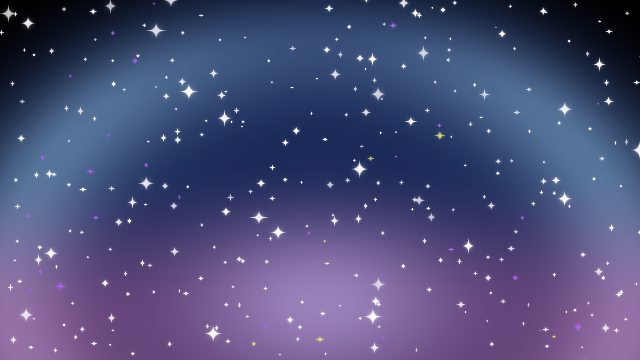
Give the GLSL for this background, as a Shadertoy shader.

```glsl
// Four-pointed stars scattered over a twilight sky with a pale arch and a lavender dome.

// Sky colours
const vec3 NAVY       = vec3(0.09, 0.15, 0.33);
const vec3 PURPLE     = vec3(0.36, 0.23, 0.44);
const vec3 ARCH_BLUE  = vec3(0.34, 0.46, 0.61);
const vec3 ARCH_MAUVE = vec3(0.58, 0.44, 0.65);
const vec3 LAVENDER   = vec3(0.60, 0.51, 0.73);

// Sky layout, as fractions of the canvas
const vec2  ARCH_CENTER = vec2(0.5, 0.2);
const vec2  ARCH_RADIUS = vec2(0.49, 0.67);
const float ARCH_WIDTH  = 0.24;
const vec2  DOME_CENTER = vec2(0.5, 0.16);
const vec2  DOME_SIZE   = vec2(0.20, 0.22);

// Star colours and layout, in canvas heights
const vec3  STAR_WHITE  = vec3(1.00, 0.99, 1.00);
const vec3  STAR_VIOLET = vec3(0.68, 0.38, 0.92);
const vec3  STAR_YELLOW = vec3(0.94, 0.90, 0.45);
const int   STAR_LAYERS = 3;
const float LARGEST_CELL   = 0.19;
const float LARGEST_RADIUS = 0.034;
const float LAYER_SHRINK   = 0.62;
const float STAR_CHANCE    = 0.62;

// Three random values in 0..1 for a grid cell
vec3 hash3(vec2 cell, float seed) {
    vec3 q = fract(vec3(cell.xyx + seed * 17.3) * vec3(0.1031, 0.1030, 0.0973));
    q += dot(q, q.yxz + 33.33);
    return fract((q.xxy + q.yzz) * q.zyx);
}

float gaussian(float x) {
    return exp(-x * x);
}

// Vertical blend with an arch, a dome and darkened upper corners
vec3 skyColor(vec2 uv) {
    float dusk = 1.0 - smoothstep(0.10, 0.55, uv.y);
    vec3 sky = mix(NAVY, PURPLE, dusk);

    float r = length((uv - ARCH_CENTER) / ARCH_RADIUS);
    float sideGain = mix(0.5, 1.0, smoothstep(0.0, 0.42, abs(uv.x - 0.5)));
    float arch = gaussian((r - 1.0) / ARCH_WIDTH) * sideGain;
    sky = mix(sky, mix(ARCH_BLUE, ARCH_MAUVE, dusk), arch);

    float dome = gaussian(length((uv - DOME_CENTER) / DOME_SIZE));
    sky = mix(sky, LAVENDER, dome);
    return sky * (1.0 - smoothstep(1.0, 1.55, r));
}

// Concave four-pointed shape: x is the solid body, y the soft halo
vec2 sparkle(vec2 p, float radius) {
    vec2 q = abs(p) / radius;
    float reach = sqrt(q.x) + sqrt(q.y);
    float body = 1.0 - smoothstep(0.68, 1.06, reach);
    float halo = 0.28 * exp(-5.0 * dot(q, q));
    return vec2(body, halo);
}

// One jittered star per occupied cell, neighbours included
vec3 addStars(vec3 color, vec2 p, float cellSize, float maxRadius, float seed) {
    vec2 home = floor(p / cellSize);
    for (int y = -1; y <= 1; y++) {
        for (int x = -1; x <= 1; x++) {
            vec2 cell = home + vec2(x, y);
            vec3 place = hash3(cell + 5.0, seed);
            vec3 look = hash3(cell + 71.0, seed + 3.0);
            if (look.x > STAR_CHANCE) continue;

            vec2 center = (cell + 0.05 + 0.9 * place.xy) * cellSize;
            float radius = maxRadius * mix(0.5, 1.0, place.z);
            vec3 tint = mix(STAR_WHITE, STAR_VIOLET, step(0.94, look.y));
            tint = mix(tint, STAR_YELLOW, step(look.y, 0.03));

            vec2 glint = sparkle(p - center, radius);
            float strength = mix(0.65, 1.0, sqrt(look.z));
            color = mix(color, tint, min(glint.x + glint.y, 1.0) * strength);
        }
    }
    return color;
}

void mainImage(out vec4 fragColor, in vec2 fragCoord) {
    vec2 uv = fragCoord / iResolution.xy;
    vec2 p = fragCoord / iResolution.y;
    vec3 color = skyColor(uv);

    // Star layers from large and sparse to small and dense
    float scale = 1.0;
    for (int i = 0; i < STAR_LAYERS; i++) {
        color = addStars(color, p, LARGEST_CELL * scale, LARGEST_RADIUS * scale, float(i) + 1.0);
        scale *= LAYER_SHRINK;
    }
    fragColor = vec4(color, 1.0);
}
```
